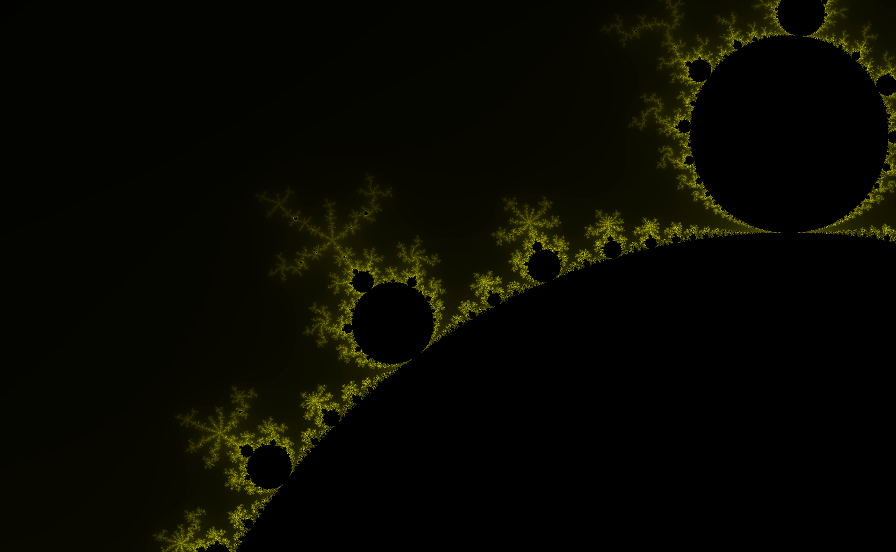
Reproduce this background procedurally as a WebGL 2 fragment shader.

```glsl
#version 300 es
precision highp float;

uniform vec2 u_resolution;
out vec4 outColor;

#define VIEW_CENTER vec2(-0.4517, 0.6082)
#define VIEW_HEIGHT 0.5285
#define MAX_STEPS 220
#define ESCAPE_RADIUS 2.0
#define GLOW_COLOR vec3(1.0, 1.0, 0.0)
#define GLOW_GAIN 1.0
#define SAMPLES 2

vec2 complexSquare(vec2 z) {
    return vec2(z.x * z.x - z.y * z.y, 2.0 * z.x * z.y);
}

// Closed-form test for the large cardioid, which never escapes
bool insideCardioid(vec2 c) {
    float x = c.x - 0.25;
    float q = x * x + c.y * c.y;
    return q * (q + x) < 0.25 * c.y * c.y;
}

// Share of the step budget used before escape; zero inside the set
float escapeGlow(vec2 c) {
    if (insideCardioid(c)) return 0.0;
    vec2 z = vec2(0.0);
    for (int i = 0; i < MAX_STEPS; i++) {
        z = complexSquare(z) + c;
        if (dot(z, z) > ESCAPE_RADIUS * ESCAPE_RADIUS) {
            return float(i) / float(MAX_STEPS);
        }
    }
    return 0.0;
}

void main() {
    float unitsPerPixel = VIEW_HEIGHT / u_resolution.y;
    float glow = 0.0;

    // Average a small grid of samples to smooth the edges
    for (int j = 0; j < SAMPLES; j++) {
        for (int i = 0; i < SAMPLES; i++) {
            vec2 offset = (vec2(i, j) + 0.5) / float(SAMPLES) - 0.5;
            vec2 point = gl_FragCoord.xy + offset - 0.5 * u_resolution;
            glow += escapeGlow(VIEW_CENTER + point * unitsPerPixel);
        }
    }
    glow /= float(SAMPLES * SAMPLES);

    outColor = vec4(GLOW_COLOR * min(glow * GLOW_GAIN, 1.0), 1.0);
}
```
